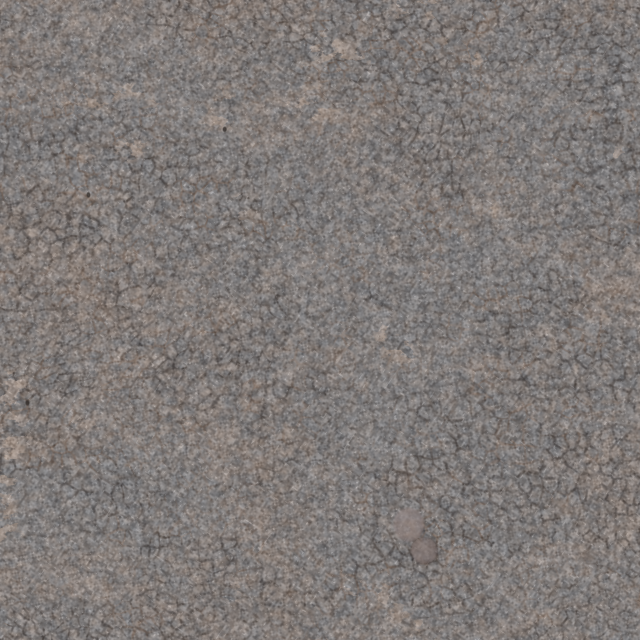
This texture is drawn by a Shadertoy shader. Its source:

```glsl
// Weathered grey ground: a skin of small cracked cells under fine mineral grain,
// stained with faint warm drifts, pale flakes, dark pits and one smooth twin pebble.
// Cells are a warped Voronoi diagram; everything else is layered value noise.

float hash(vec2 p) {
    vec3 q = fract(p.xyx * 0.1031);
    q += dot(q, q.yzx + 33.33);
    return fract((q.x + q.y) * q.z);
}

vec2 hash2(vec2 p) {
    return vec2(hash(p), hash(p + 71.7));
}

float noise(vec2 p) {
    vec2 i = floor(p), f = fract(p);
    f = f * f * (3.0 - 2.0 * f);
    return mix(mix(hash(i), hash(i + vec2(1, 0)), f.x),
               mix(hash(i + vec2(0, 1)), hash(i + vec2(1, 1)), f.x), f.y);
}

float fbm(vec2 p) {
    float sum = 0.0, amp = 0.5;
    for (int i = 0; i < 4; i++) {
        sum += amp * noise(p);
        p = mat2(1.6, 1.2, -1.2, 1.6) * p + 17.3;
        amp *= 0.5;
    }
    return sum / 0.9375;
}

// Returns distance to the nearest cell border, distance to the centre, and a cell id
vec3 crackedCells(vec2 p) {
    vec2 base = floor(p), f = fract(p), nearCell = vec2(0), nearVec = vec2(0);
    float nearest = 9.0, border = 9.0;
    for (int y = -1; y <= 1; y++)
    for (int x = -1; x <= 1; x++) {
        vec2 c = vec2(x, y);
        vec2 r = c + 0.1 + 0.8 * hash2(base + c) - f;
        if (dot(r, r) < nearest) {
            nearest = dot(r, r);
            nearVec = r;
            nearCell = c;
        }
    }
    for (int y = -2; y <= 2; y++)
    for (int x = -2; x <= 2; x++) {
        vec2 c = nearCell + vec2(x, y);
        vec2 r = c + 0.1 + 0.8 * hash2(base + c) - f;
        vec2 d = r - nearVec;
        if (dot(d, d) > 0.0001) border = min(border, dot(0.5 * (r + nearVec), normalize(d)));
    }
    return vec3(border, sqrt(nearest), hash(base + nearCell + 5.5));
}

void mainImage(out vec4 fragColor, in vec2 fragCoord) {
    vec2 uv = fragCoord / iResolution.y;
    float pixel = 1.0 / iResolution.y;

    // Broad drifts, stretched sideways
    float stain = fbm(uv * vec2(5.0, 9.0) + 3.0);
    float wear = fbm(uv * vec2(6.0, 9.0) + 41.0);
    float mottle = fbm(uv * vec2(60.0, 75.0) + 9.0);
    float warm = smoothstep(0.38, 0.78, 0.5 * stain + 0.5 * mottle);

    // Cell skin with cracks that come and go
    vec2 warp = vec2(noise(uv * 70.0), noise(uv * 70.0 + 60.0)) - 0.5;
    vec2 drift = vec2(noise(uv * 6.0), noise(uv * 6.0 + 30.0)) - 0.5;
    float scale = 52.0;
    vec3 cell = crackedCells((uv + 0.006 * warp + 0.05 * drift) * scale);
    float width = 0.05 + 0.10 * mottle;
    float crack = 1.0 - smoothstep(width * 0.2, width + pixel * scale, cell.x);
    float intact = 1.0 - smoothstep(0.42, 0.68, wear);
    crack *= mix(0.4, 0.8, intact) * smoothstep(0.1, 0.65, noise(uv * 85.0 + 8.0));

    vec3 color = mix(vec3(0.497, 0.487, 0.487), vec3(0.540, 0.498, 0.474), warm);
    color += 0.025 * (cell.z - 0.5) + 0.05 * intact * (0.36 - cell.y);
    color += 0.07 * (mottle - 0.5) + 0.03 * (wear - 0.5);
    vec3 crackColor = mix(vec3(0.35, 0.325, 0.315), vec3(0.47, 0.405, 0.365),
                          smoothstep(0.5, 0.75, noise(uv * 28.0 + 90.0)));
    color = mix(color, crackColor, 0.8 * crack);

    // Pale flakes gathered in a few ragged clusters
    float cluster = smoothstep(0.64, 0.78, fbm(uv * vec2(8.0, 12.0) + 120.0));
    float flake = smoothstep(0.53, 0.64, fbm(uv * vec2(55.0, 80.0) + 7.0));
    color = mix(color, vec3(0.65, 0.59, 0.55), 0.7 * cluster * flake);

    // Smooth twin pebble with a dark rim on its lower right
    vec2 q = uv - vec2(0.648, 0.168) + 0.008 * drift;
    float pebble = min(length((q - vec2(-0.008, 0.013)) * vec2(1.0, 0.9)) - 0.024,
                       length(q - vec2(0.016, -0.027)) - 0.021);
    float inside = 1.0 - smoothstep(-0.003, 0.003, pebble);
    float rim = exp(-abs(pebble) * 260.0) * smoothstep(-0.03, 0.04, q.x - q.y);
    vec3 pebbleColor = vec3(0.535, 0.49, 0.48) + 0.5 * (q.y - q.x) + 0.06 * (mottle - 0.5);
    color = mix(color, pebbleColor, 0.85 * inside) - 0.11 * rim;

    // Mineral grain in two sizes, with scattered light crystals
    mat2 turn = mat2(0.83, 0.56, -0.56, 0.83);
    float fine = noise(turn * uv * 310.0) - 0.5;
    float coarse = noise(turn * uv * 170.0 + 50.0) - 0.5;
    float crystal = smoothstep(0.8, 0.98, noise(turn * uv * 240.0 + 200.0));
    color += (0.165 * fine + 0.11 * coarse + 0.08 * crystal) * (1.0 - 0.65 * inside);
    color += vec3(0.02, 0.0, -0.02) * (noise(uv * 110.0 + 15.0) - 0.5);

    // Rare dark pits
    vec2 pitCell = floor(uv * 18.0);
    vec2 pit = fract(uv * 18.0) - 0.2 - 0.6 * hash2(pitCell);
    float hole = 1.0 - smoothstep(0.03, 0.05 + 18.0 * pixel, length(pit * vec2(1.0, 0.75)));
    color = mix(color, vec3(0.2, 0.18, 0.17), 0.8 * hole * step(0.985, hash(pitCell + 3.0)));

    fragColor = vec4(clamp(color, 0.0, 1.0), 1.0);
}
```
